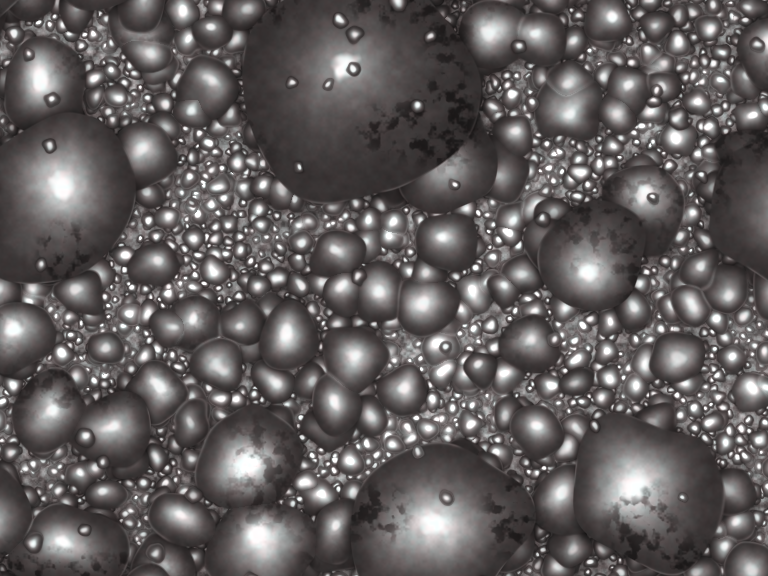
Reproduce this texture procedurally as a WebGL 2 fragment shader.

```glsl
#version 300 es
precision highp float;
// Dark grey froth: glossy bubbles of many sizes, each with a soft glow and a white glint.
// Jittered grids of bubbles are painted from fine foam up to large ones, then one giant
// bubble and a few riding beads. Neighbours in a grid meet along pressed walls.

uniform vec2 u_resolution;
out vec4 fragColor;

const int LAYERS = 6;
const float LARGEST_CELL = 0.30;     // grid size of the largest layer, in canvas heights
const float CELL_RATIO = 0.585;      // size step between layers
const vec2 RADIUS_RANGE = vec2(0.30, 0.56);  // in cells
const float JITTER = 0.8;
const float WARP = 0.22;             // outline irregularity, in cells
const vec3 GIANT = vec3(0.62, 0.86, 0.205);  // centre and radius
const float GAP_LIGHT = 0.42;
const float BODY_LIGHT = 0.315;
const float RIM_LIGHT = 0.195;
const float FOAM_GLOW = 0.56;
const float GLOW = 0.46;
const float HALO = 0.22;
const float WALL_LIGHT = 0.17;
const float WALL_WIDTH = 0.0028;
const float SOFTNESS = 0.0022;
const vec3 SHADE_TINT = vec3(1.07, 0.97, 0.97);

struct Bubble {
  vec2 offset;   // position from the centre, in radii
  float radius;
  float q;       // distance from the centre, in radii
  float nextQ;   // same, for the second nearest bubble
  vec3 rnd;
};

vec3 hash3(vec2 p) {
  vec3 a = fract(p.xyx * vec3(0.1031, 0.1030, 0.0973));
  a += dot(a, a.yxz + 33.33);
  return fract((a.xxy + a.yzz) * a.zyx);
}

vec2 noise2(vec2 p) {
  vec2 i = floor(p), f = fract(p);
  f = f * f * (3.0 - 2.0 * f);
  return mix(mix(hash3(i + 91.0).xy, hash3(i + vec2(92.0, 91.0)).xy, f.x),
             mix(hash3(i + vec2(91.0, 92.0)).xy, hash3(i + 92.0).xy, f.x), f.y);
}

float fbm(vec2 p) {
  return 0.55 * noise2(p).x + 0.3 * noise2(p * 2.1 + 17.0).x + 0.15 * noise2(p * 4.3 + 5.0).y;
}

// Bubble with the smallest relative distance in one jittered grid
Bubble nearestBubble(vec2 p, float cell, float presence, float seed) {
  vec2 g = p / cell;
  g += WARP * (noise2(g * 2.3 + seed) - 0.5);
  Bubble b = Bubble(vec2(9.0), cell, 9.0, 9.0, vec3(0.5));
  for (int y = -1; y <= 1; y++) {
    for (int x = -1; x <= 1; x++) {
      vec2 id = floor(g) + vec2(x, y);
      vec3 trait = hash3(id + seed * 1.7 + 53.0);
      if (trait.x > presence) continue;
      vec3 place = hash3(id + seed + 11.0);
      float r = mix(RADIUS_RANGE.x, RADIUS_RANGE.y, trait.y * trait.y);
      vec2 offset = (g - id - 0.5 - JITTER * (place.xy - 0.5)) / r;
      float q = length(offset);
      if (q < b.q) {
        b = Bubble(offset, r * cell, q, b.q, vec3(place.z, trait.z, fract(trait.y * 7.0)));
      } else {
        b.nextQ = min(b.nextQ, q);
      }
    }
  }
  return b;
}

// Paints one bubble and its contact shadow over the light already there
float paintBubble(float under, vec2 p, Bubble b) {
  float large = smoothstep(0.03, 0.09, b.radius);
  float huge = smoothstep(0.11, 0.20, b.radius);

  // Body, glow and mottling
  vec2 lampOffset = b.offset - 0.3 * (b.rnd.xy - 0.5) - vec2(-0.03, 0.08);
  float lampDist = length(lampOffset);
  float light = mix(BODY_LIGHT - 0.07 * huge, RIM_LIGHT, smoothstep(0.3, 1.0, b.q));
  float glow = mix(FOAM_GLOW, GLOW, smoothstep(0.012, 0.05, b.radius)) * mix(1.0, 0.4, huge);
  light += glow * mix(0.65, 1.2, b.rnd.z) * exp(-4.5 * lampDist * lampDist);
  light *= 1.0 + 0.3 * (fbm(p * 55.0) - 0.5);

  // Soot smudges on the larger films
  float patches = smoothstep(0.45, 0.85, noise2(p * 9.0 + 3.0).x);
  light *= 1.0 - 0.5 * large * patches * smoothstep(0.45, 0.72, fbm(p * 60.0 + 40.0));

  // Ragged glint with a halo, relatively smaller on larger bubbles
  float glintSize = min(0.38, 0.3 * pow(b.radius / 0.02, -0.45));
  float ragged = lampDist + glintSize * 0.7 * (noise2(p * 80.0).y - 0.5);
  float glint = smoothstep(1.45 * glintSize, 0.4 * glintSize, ragged);
  float strength = mix(mix(0.3, 1.0, b.rnd.y), 1.0, large);
  light += HALO * large * exp(-lampDist * lampDist / (6.0 * glintSize * glintSize));
  light = mix(light, 1.0, glint * strength);

  // Faint pale line along parts of the rim and the pressed walls
  float edge = min(1.0 - b.q, 0.5 * (b.nextQ - b.q)) * b.radius;
  float wall = exp(-edge * edge / (WALL_WIDTH * WALL_WIDTH));
  light += WALL_LIGHT * wall * smoothstep(0.45, 0.8, noise2(p * 22.0 + 8.0).x);

  float soft = max(SOFTNESS, 0.7 / u_resolution.y);
  float cover = smoothstep(-soft, soft, (1.0 - b.q) * b.radius);
  under *= 1.0 - 0.35 * exp(-max(b.q - 1.0, 0.0) / 0.12);
  return mix(under, light, cover);
}

void main() {
  vec2 p = gl_FragCoord.xy / u_resolution.y;
  float light = GAP_LIGHT + 0.55 * (fbm(p * 90.0) - 0.5);

  // Fine foam first, large bubbles last
  for (int i = LAYERS - 1; i >= 0; i--) {
    float level = float(i);
    float presence = min(0.9, 0.5 + 0.08 * level);
    light = paintBubble(light, p, nearestBubble(p, LARGEST_CELL * pow(CELL_RATIO, level), presence, 19.0 * level));
    // Broad light and dark drifts across the foam
    if (i == 3) light *= mix(0.75, 1.4, noise2(p * 4.0 + 30.0).y);
  }

  // Giant bubble, then sparse beads riding on the films
  vec2 giantOffset = (p - GIANT.xy + 0.07 * (noise2(p * 6.0) - 0.5)) / GIANT.z;
  light = paintBubble(light, p, Bubble(giantOffset, GIANT.z, length(giantOffset), 9.0, vec3(0.3, 0.5, 0.4)));
  light = paintBubble(light, p, nearestBubble(p, 0.032, 0.03, 151.0));

  // Warm shadows, neutral highlights, faint colour fringes
  vec3 colour = light * mix(SHADE_TINT, vec3(1.0), smoothstep(0.1, 0.7, light));
  colour += 0.06 * light * (noise2(p * 120.0).x - 0.5) * vec3(1.0, -0.5, -0.4);
  fragColor = vec4(clamp(colour, 0.0, 1.0), 1.0);
}
```
